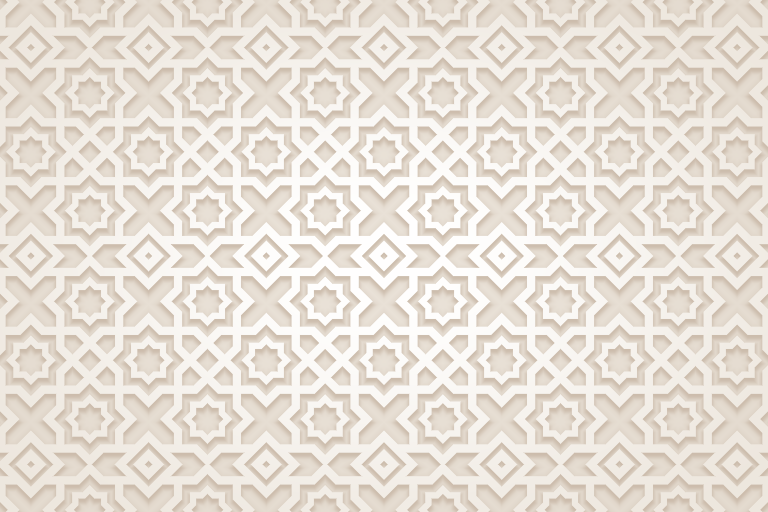
This pattern is drawn by a Shadertoy shader. Its source:

```glsl
// Cream paper-cut lattice of eight-pointed stars and diamonds over a tan ground.
// Space is folded into one mirrored quarter cell; bands are the outlines of
// unions of squares, with soft shadows cast downward and a gentle vignette.

const float CANVAS_WIDTH = 26.1;           // in half-sides of a star frame
const float ROOT2 = 1.41421356;
const float STRIP = 0.542;                 // half height of the diamond row
const float BAND = 0.142;                  // half width of the lattice bands
const vec2 HALF_CELL = vec2(2.0, 3.0 + STRIP);

float square(vec2 p, float halfSide) {
    p = abs(p);
    return max(p.x, p.y) - halfSide;
}

float diamond(vec2 p, float halfSide) {
    p = abs(p);
    return (p.x + p.y) / ROOT2 - halfSide;
}

float eightStar(vec2 p, float halfSide) {
    return min(square(p, halfSide), diamond(p, halfSide));
}

float outline(float d, float halfWidth) {
    return abs(d) - halfWidth;
}

vec2 mirrorFold(vec2 p, vec2 halfCell) {
    vec2 cell = 2.0 * halfCell;
    return abs(p - cell * floor(p / cell + 0.5));
}

// A large star frame with a small cut-out star inside
float framedStar(vec2 p) {
    float frame = outline(eightStar(p, 1.0), BAND);
    float core = outline(eightStar(p, 0.49), 0.108);
    return min(frame, core);
}

// Signed distance to the paper layer
float lattice(vec2 p) {
    vec2 q = mirrorFold(p, HALF_CELL);

    float d = framedStar(q - vec2(0.0, HALF_CELL.y));
    d = min(d, framedStar(q - vec2(HALF_CELL.x, STRIP + 1.0)));

    // Link between the tips of four neighbouring frames
    d = min(d, outline(diamond(q - HALF_CELL, ROOT2 - 1.0), BAND));

    // Nested diamonds
    float diamondSide = (STRIP + ROOT2 - 1.0) / ROOT2;
    d = min(d, outline(diamond(q, diamondSide), BAND));
    d = min(d, outline(diamond(q, 0.23), 0.142));

    // Bar joining the diamond to the star frames
    float ends = max(q.x - 1.0, ROOT2 - 1.0 - q.x);
    return min(d, max(abs(q.y - STRIP) - BAND, ends));
}

float softShadow(vec2 p, float drop, float blur) {
    return 1.0 - smoothstep(-0.5 * blur, blur, lattice(p + vec2(0.0, drop)));
}

void mainImage(out vec4 fragColor, in vec2 fragCoord) {
    float pixel = CANVAS_WIDTH / iResolution.x;
    vec2 p = (fragCoord - 0.5 * iResolution.xy) * pixel;

    // Vignette, from bright centre to warm corners
    vec2 fromCentre = (fragCoord / iResolution.xy - 0.5) * 2.0;
    float vignette = smoothstep(0.1, 1.35, length(fromCentre));

    vec3 paper = mix(vec3(1.0, 0.998, 0.995), vec3(0.93, 0.905, 0.87), vignette);
    vec3 ground = mix(vec3(0.915, 0.885, 0.845), vec3(0.895, 0.86, 0.815), vignette);
    vec3 shade = vec3(0.77, 0.70, 0.63);

    // Wide ambient shadow plus a tighter one below each edge
    float shadow = 0.35 * softShadow(p, 0.10, 0.32) + 0.45 * softShadow(p, 0.13, 0.14);
    vec3 color = mix(ground, shade, shadow);

    float cover = 1.0 - smoothstep(-0.6 * pixel, 0.6 * pixel, lattice(p));
    fragColor = vec4(mix(color, paper, cover), 1.0);
}
```
